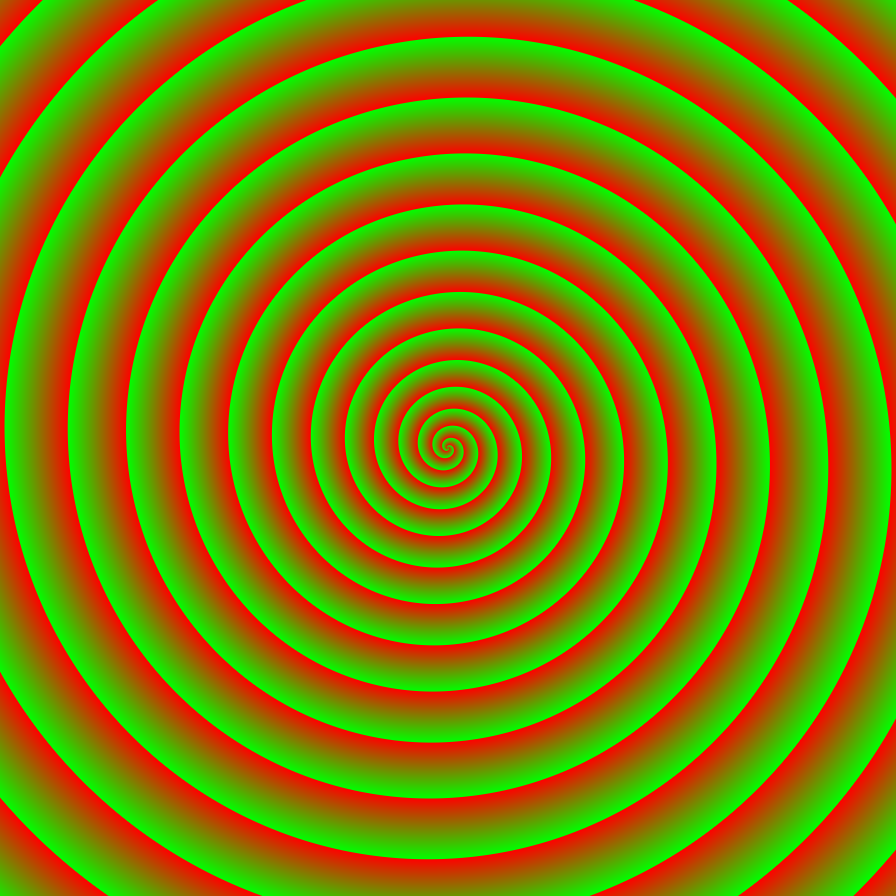
This background is drawn by a Shadertoy shader. Its source:

```glsl
// Two-armed spiral of red-to-green ramps whose bands widen away from the centre.

// Integral of fract(x), used to box-filter the ramp
float rampIntegral(float x) {
    float f = fract(x);
    return 0.5 * (floor(x) + f * f);
}

void mainImage(out vec4 fragColor, in vec2 fragCoord) {
    float pixel = 1.0 / min(iResolution.x, iResolution.y);
    vec2 p = (fragCoord - 0.5 * iResolution.xy) * pixel;
    float radius = max(length(p), 0.25 * pixel);
    float angle = p == vec2(0.0) ? 0.0 : atan(p.y, p.x);

    // Spiral phase: square-root spacing, one band per half turn
    float phase = 19.2 * sqrt(radius) + angle / 3.14159 - 0.5;

    // Phase change across one pixel, from the analytic gradient
    float width = pixel * length(vec2(9.6 / sqrt(radius), 1.0 / (3.14159 * radius)));

    // Smoothed sawtooth: red at the inner edge of a band, green at the outer
    float green = (rampIntegral(phase + 0.5 * width) - rampIntegral(phase - 0.5 * width)) / width;
    fragColor = vec4(mix(vec3(1.0, 0.0, 0.0), vec3(0.0, 1.0, 0.0), clamp(green, 0.0, 1.0)), 1.0);
}
```
